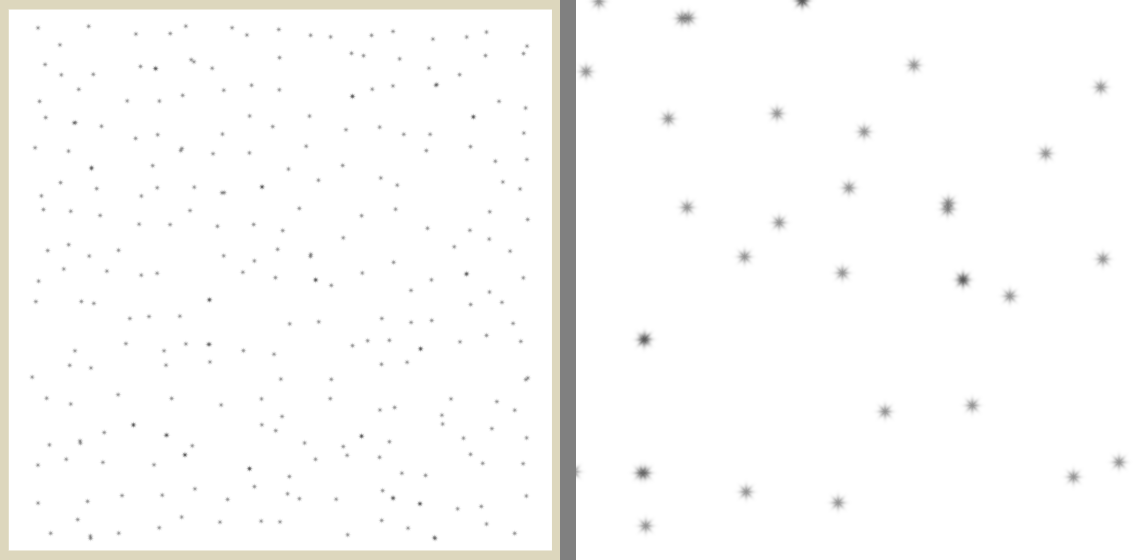
Left, the full canvas; right, a detail of the centre.
This texture is drawn by a WebGL 2 fragment shader. Its source:

```glsl
#version 300 es
precision highp float;
// A white sheet in a thin beige frame, sprinkled with small soft grey specks.
// Specks sit on a jittered grid, thinned toward the middle; a few are stamped
// twice with a slight shift, and overlapping ink multiplies to a darker grey.

uniform vec2 u_resolution;
out vec4 fragColor;

const float CELLS = 17.0;

float hash(vec2 p) {
    return fract(sin(dot(p, vec2(127.1, 311.7))) * 43758.5453);
}

vec2 hash2(vec2 p) {
    return vec2(hash(p), hash(p + 57.3));
}

// Signed distance to an axis-aligned box
float boxDistance(vec2 p, vec2 halfSize) {
    vec2 d = abs(p) - halfSize;
    return length(max(d, 0.0)) + min(max(d.x, d.y), 0.0);
}

// Light left by one soft speck with a faintly eight-rayed rim
float speck(vec2 d) {
    float rays = 1.0 + 0.12 * cos(8.0 * atan(d.y, d.x + 1e-6));
    float r = length(d) / (0.00225 * rays);
    return 1.0 - 0.42 * exp(-0.5 * r * r);
}

// Product of all specks near a point
float speckField(vec2 uv) {
    vec2 low = vec2(0.043, 0.030);
    vec2 cellSize = vec2(0.916, 0.937) / CELLS;
    vec2 home = floor((uv - low) / cellSize);
    float light = 1.0;
    for (int j = -1; j <= 1; j++) {
        for (int i = -1; i <= 1; i++) {
            vec2 cell = home + vec2(i, j);
            if (any(lessThan(cell, vec2(0.0))) || any(greaterThanEqual(cell, vec2(CELLS)))) continue;

            // Leave more cells empty away from the edges
            vec2 fromCentre = abs((cell + 0.5) / CELLS - 0.5);
            float edge = smoothstep(0.15, 0.45, max(fromCentre.x, fromCentre.y));
            if (hash(cell + 11.7) < mix(0.3, 0.06, edge)) continue;

            vec2 centre = low + (cell + 0.1 + 0.8 * hash2(cell + 3.1)) * cellSize;
            light *= speck(uv - centre);

            // Occasional second stamp, mostly close to the first
            if (hash(cell + 23.9) < 0.1) {
                float angle = 6.2832 * hash(cell + 31.3);
                float shift = 0.0065 * pow(hash(cell + 41.9), 2.0);
                light *= speck(uv - centre - shift * vec2(cos(angle), sin(angle)));
            }
        }
    }
    return light;
}

void main() {
    vec2 uv = gl_FragCoord.xy / u_resolution;
    float pixel = 1.0 / min(u_resolution.x, u_resolution.y);

    vec3 sheet = vec3(speckField(uv));
    vec3 frame = vec3(0.865, 0.843, 0.741);
    float d = boxDistance(uv - vec2(0.5006, 0.5), vec2(0.485, 0.483));
    float frameMask = smoothstep(-0.6 * pixel, 0.6 * pixel, d);

    fragColor = vec4(mix(sheet, frame, frameMask), 1.0);
}
```
